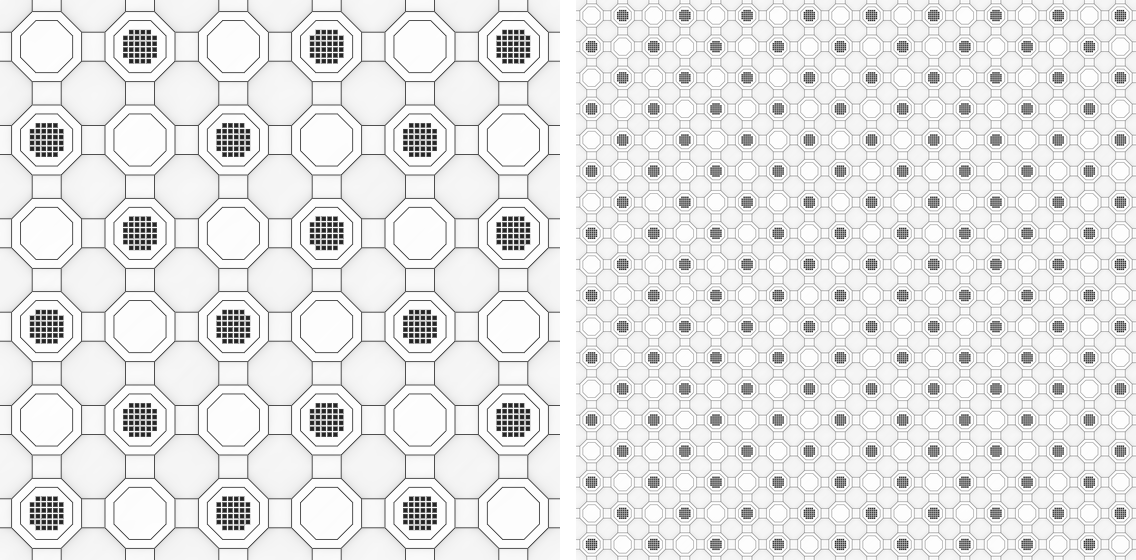
Left, the tile; right, the same tile 3 across and 3 down.
Write a Shadertoy shader that draws this pattern.

```glsl
const float REPEATS = 6.0;
const float OUTER_RADIUS = 0.375;
const float INNER_RADIUS = 0.279;
const float BAND_HALF = OUTER_RADIUS * 0.41421;
const float LINE_WIDTH = 0.0084;
const float STUD_PITCH = 0.0625;
const float STUD_HALF = 0.0245;
const float STUD_RIM = 0.0055;

const vec3 INK = vec3(0.14);
const vec3 RIM_GREY = vec3(0.33);
const vec3 PLATE_WHITE = vec3(0.995);
const vec3 BAND_WHITE = vec3(0.985);
const vec3 HOLLOW_WHITE = vec3(0.972);

float hash(vec2 p) {
    vec3 q = fract(vec3(p.xyx) * 0.1031);
    q += dot(q, q.yzx + 33.33);
    return fract((q.x + q.y) * q.z);
}

// Value noise that wraps after a whole number of lattice steps
float wrapNoise(vec2 p, vec2 period) {
    vec2 i = floor(p);
    vec2 f = fract(p);
    f = f * f * (3.0 - 2.0 * f);
    vec2 lo = mod(i, period);
    vec2 hi = mod(i + 1.0, period);
    return mix(mix(hash(lo), hash(vec2(hi.x, lo.y)), f.x),
               mix(hash(vec2(lo.x, hi.y)), hash(hi), f.x), f.y);
}

float octagon(vec2 a, float radius) {
    return max(max(a.x, a.y), (a.x + a.y) * 0.70711) - radius;
}

// Fraction of a pixel lying inside the shape
float fill(float d, float px) {
    return clamp(0.5 - d / px, 0.0, 1.0);
}

float stroke(float d, float width, float px) {
    return fill(d - 0.5 * width, px) - fill(d + 0.5 * width, px);
}

// Six by six square studs without the four corners
float studs(vec2 a) {
    vec2 index = min(floor(a / STUD_PITCH), 2.0);
    if (index.x + index.y > 3.5) {
        index -= a.x > a.y ? vec2(0.0, 1.0) : vec2(1.0, 0.0);
    }
    vec2 q = abs(a - (index + 0.5) * STUD_PITCH);
    return max(q.x, q.y) - STUD_HALF;
}

float contactShadow(float d, float reach) {
    return exp(-max(d, 0.0) / reach);
}

void mainImage(out vec4 fragColor, in vec2 fragCoord) {
    vec2 uv = fragCoord / iResolution.xy;
    vec2 grid = uv * REPEATS;
    vec2 cell = floor(grid);
    vec2 a = abs(fract(grid) - 0.5);
    float px = REPEATS / iResolution.y;

    float outer = octagon(a, OUTER_RADIUS);
    float inner = octagon(a, INNER_RADIUS);
    float band = min(a.x, a.y) - BAND_HALF;

    // Recessed tiles, darkened where they meet plates and bands
    float plateShade = 0.075 * contactShadow(outer, 0.035)
                     + 0.025 * contactShadow(outer, 0.10);
    float bandShade = 0.035 * contactShadow(band, 0.025);
    vec3 hollow = HOLLOW_WHITE - plateShade - bandShade;

    // Connecting bands, shaded at their ends
    vec3 strip = BAND_WHITE - 0.055 * contactShadow(outer, 0.03);
    vec3 color = mix(hollow, strip, fill(band, px));

    // Raised plates
    float plate = fill(outer, px);
    color = mix(color, PLATE_WHITE, plate);

    // Faint diagonal streaks and broad mottling
    float streak = wrapNoise(vec2((uv.x - uv.y) * 72.0, uv.y * 18.0), vec2(72.0, 18.0));
    float mottle = wrapNoise(uv * 24.0, vec2(24.0));
    color -= 0.006 * streak + 0.008 * mottle * (1.0 - plate);

    // Outlines
    float lines = stroke(band, LINE_WIDTH, px) * (1.0 - plate);
    lines = max(lines, stroke(outer, LINE_WIDTH, px));
    lines = max(lines, stroke(inner, LINE_WIDTH, px));
    color = mix(color, INK, lines);

    // Studs on alternate plates
    float studded = 1.0 - mod(cell.x + cell.y, 2.0);
    float stud = studs(a);
    color = mix(color, RIM_GREY, studded * fill(stud, px));
    color = mix(color, INK, studded * fill(stud + STUD_RIM, px));

    fragColor = vec4(color, 1.0);
}
```
